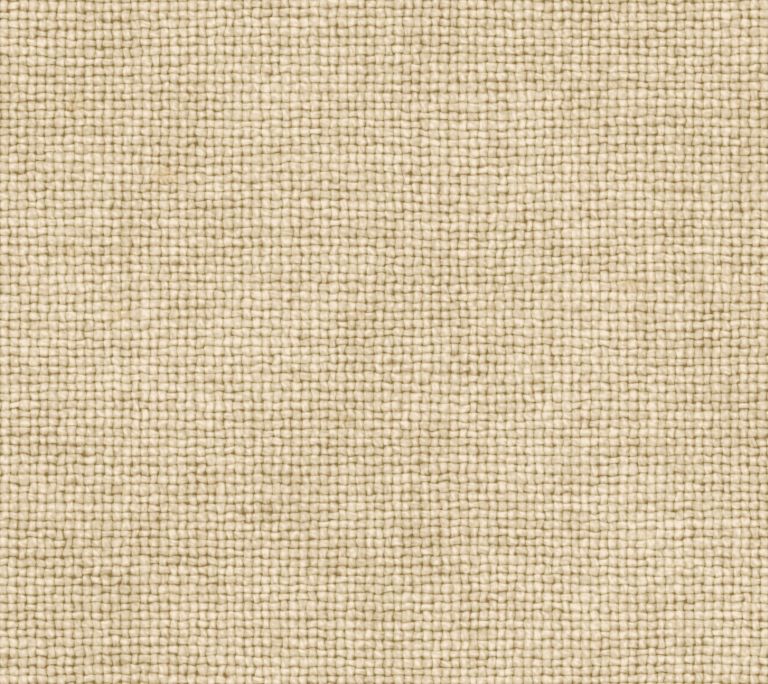
Write a WebGL 2 fragment shader that draws this texture.

```glsl
#version 300 es
precision highp float;

uniform vec2 u_resolution;
out vec4 fragColor;

const float PI = 3.14159265;
const vec2 THREADS = vec2(73.0, 75.0); // warp and weft threads per canvas height

vec2 gradientAt(vec2 cell) {
    vec3 h = fract(cell.xyx * vec3(0.1031, 0.1030, 0.0973));
    h += dot(h, h.yzx + 33.33);
    float angle = 2.0 * PI * fract((h.x + h.y) * h.z);
    return vec2(cos(angle), sin(angle));
}

float gradientNoise(vec2 p) {
    vec2 i = floor(p), f = p - i;
    vec2 u = f * f * f * (f * (f * 6.0 - 15.0) + 10.0);
    float a = dot(gradientAt(i), f);
    float b = dot(gradientAt(i + vec2(1, 0)), f - vec2(1, 0));
    float c = dot(gradientAt(i + vec2(0, 1)), f - vec2(0, 1));
    float d = dot(gradientAt(i + vec2(1, 1)), f - vec2(1, 1));
    return mix(mix(a, b, u.x), mix(c, d, u.x), u.y);
}

// Uneven tension bends the threads
vec2 bendThreads(vec2 q) {
    float sway = gradientNoise(q * vec2(0.10, 0.05) + 31.0);
    float sag = gradientNoise(q * vec2(0.05, 0.13) + 67.0);
    float kinkX = gradientNoise(q * vec2(0.85, 0.80) + 11.0);
    float kinkY = gradientNoise(q * vec2(0.70, 0.85) + 83.0);
    return q + vec2(0.45 * sway + 0.30 * kinkX, 0.60 * sag + 0.30 * kinkY);
}

float threadWidth(float id, float along, float variation) {
    return 1.0 + variation * gradientNoise(vec2(id * 7.37 + 0.5, along * 0.35));
}

// Full cross section lifted by the over-under wave
float threadHeight(float across, float width, float wave) {
    float d = abs(2.0 * across / width);
    return 0.6 * (1.0 - pow(d, 2.6)) + 0.4 * wave;
}

// x: surface height, y: 1 where the warp lies on top
vec2 plainWeave(vec2 q) {
    vec2 cell = floor(q), c = q - cell - 0.5;
    float over = 1.0 - 2.0 * mod(cell.x + cell.y, 2.0);
    float warpWidth = threadWidth(cell.x, q.y, 0.35);
    float weftWidth = threadWidth(cell.y + 200.0, q.x, 0.45);
    float warp = threadHeight(c.x, warpWidth, over * cos(PI * c.y));
    float weft = threadHeight(c.y, weftWidth, -over * cos(PI * c.x));
    return vec2(max(warp, weft), step(weft, warp));
}

vec3 linenRamp(float tone) {
    const vec3 stops[6] = vec3[6](
        vec3(0.62, 0.52, 0.34), vec3(0.71, 0.62, 0.47), vec3(0.79, 0.71, 0.56),
        vec3(0.84, 0.77, 0.64), vec3(0.89, 0.82, 0.71), vec3(0.94, 0.88, 0.79));
    float x = clamp(tone, -0.12, 1.08) * 5.0;
    int k = int(clamp(floor(x), 0.0, 4.0));
    return mix(stops[k], stops[k + 1], x - float(k));
}

vec3 linen(vec2 p) {
    vec2 q = p * THREADS;
    vec2 bent = bendThreads(q);
    vec2 weave = plainWeave(bent);

    // Light from the upper left
    float slope = weave.x - plainWeave(bent + vec2(-0.12, 0.20)).x;

    // Twisted fibres follow the thread on top, with loose fuzz across both
    vec2 grain = mix(vec2(1.4, 3.4), vec2(3.4, 1.4), weave.y);
    float fibre = gradientNoise((bent + 0.3 * bent.yx) * grain + 140.0 * weave.y);
    float fuzz = gradientNoise(q * 2.3 + 171.0);
    float mottle = gradientNoise(bent * 1.1 + 19.0);

    // Slow streaks along the weft and faint ones along the warp
    float weftStreak = gradientNoise(q * vec2(0.12, 0.60) + 47.0);
    float warpStreak = gradientNoise(q * vec2(0.55, 0.09) + 91.0);
    float shade = gradientNoise(p * 3.0 + 5.0);

    // Scattered slubs fill the gaps with matted fibre
    float slub = smoothstep(0.42, 0.62, gradientNoise(q * vec2(0.20, 0.26) + 13.0));
    float relief = mix(1.08, 0.60, slub) * (weave.x - 0.72);

    float tone = 0.63 + relief + 0.40 * slope;
    tone += 0.30 * fibre + 0.30 * fuzz + 0.20 * mottle;
    tone += 0.15 * weftStreak + 0.10 * warpStreak + 0.13 * shade - 0.10 * slub;
    return linenRamp(tone) + slub * vec3(0.012, -0.004, -0.025);
}

void main() {
    // Four samples smooth the thread edges
    vec3 colour = vec3(0.0);
    for (int i = 0; i < 4; i++) {
        vec2 offset = vec2(i % 2, i / 2) * 0.5 - 0.25;
        colour += linen((gl_FragCoord.xy + offset) / u_resolution.y);
    }
    fragColor = vec4(colour * 0.25, 1.0);
}
```
